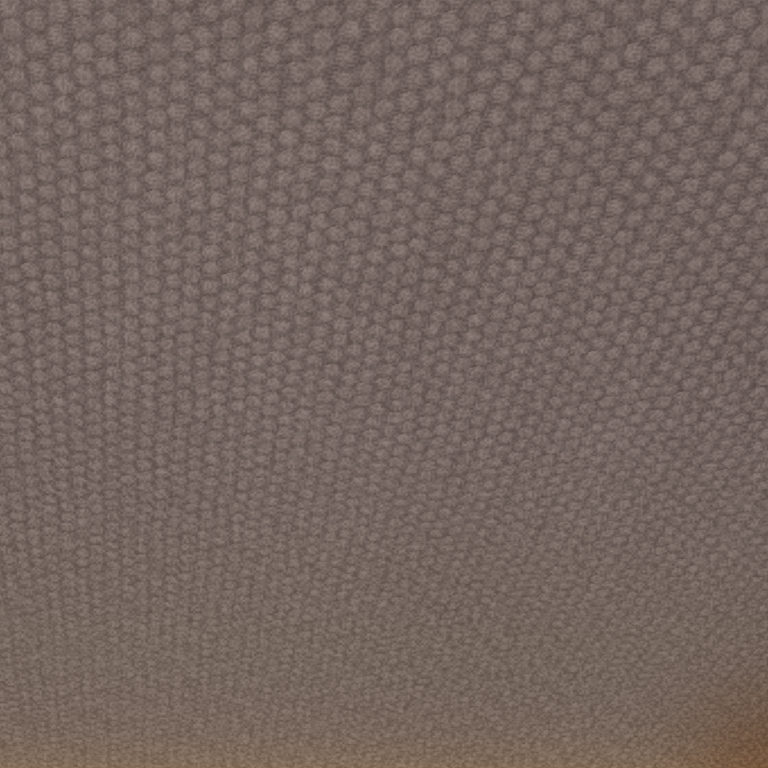
Give the GLSL for this texture, as a Shadertoy shader.

```glsl
float hash(vec2 p) {
    return fract(sin(dot(p, vec2(127.1, 311.7))) * 43758.5453);
}

float noise(vec2 p) {
    vec2 i = floor(p), f = fract(p);
    f = f * f * (3.0 - 2.0 * f);
    return mix(mix(hash(i), hash(i + vec2(1, 0)), f.x),
               mix(hash(i + vec2(0, 1)), hash(i + vec2(1, 1)), f.x), f.y);
}

// Cloth plane receding towards the bottom edge, slightly turned; one unit per stitch
vec2 clothCoords(vec2 uv) {
    float nearness = uv.y + 0.85;
    vec2 cloth = vec2((uv.x - 0.5) / (0.0211 * nearness), 110.0 / nearness);
    cloth = vec2(cloth.x - 0.32 * cloth.y, cloth.y + 0.42 * cloth.x);
    return cloth + 0.2 * vec2(noise(cloth * 0.3), noise(cloth * 0.3 + 40.0));
}

// Staggered rows of ragged, tilted stitches: x is height, y is the tone of each stitch
vec2 stitches(vec2 cloth, float fray) {
    float row = floor(cloth.y);
    cloth.x += 0.5 * mod(row, 2.0);
    vec2 id = vec2(floor(cloth.x), row);
    vec2 p = fract(cloth) - 0.5;
    p += 0.14 * (vec2(hash(id), hash(id + 17.0)) - 0.5);
    p.y += 0.12 * p.x;
    float radius = length(p * vec2(1.1, 0.85)) + 0.4 * (fray - 0.5);
    float bump = 1.0 - smoothstep(0.24, 0.52, radius);
    return vec2(bump * (1.0 - 0.4 * p.y), hash(id + 5.0) - 0.5);
}

void mainImage(out vec4 fragColor, in vec2 fragCoord) {
    vec2 uv = fragCoord / iResolution.xy;
    vec2 cloth = clothCoords(uv);
    float detail = mix(0.5, 1.0, smoothstep(0.0, 0.6, uv.y));

    // Slanted fibres that fray the stitches
    float across = cloth.y + 0.7 * cloth.x;
    float fibre = noise(vec2(2.2 * cloth.x - 1.5 * cloth.y, 6.0 * across));
    vec2 stitch = stitches(cloth, fibre);

    // Woven relief, with less contrast in the distance
    float relief = mix(0.5, stitch.x, detail);
    vec3 gapColor = vec3(0.408, 0.354, 0.336);
    vec3 threadColor = vec3(0.490, 0.432, 0.412);
    vec3 color = mix(gapColor, threadColor, relief);
    color += 0.02 * detail * stitch.x * stitch.y;

    // Fibre tone, fine grain and broad unevenness
    color += 0.06 * detail * (fibre - 0.5);
    color += 0.10 * (noise(uv * 340.0 + 9.0) - 0.5);
    color += 0.012 * (noise(uv * 5.0) - 0.5);

    // Shade towards the right, warm light along the bottom and in its right corner
    color *= 1.02 - 0.04 * uv.x * uv.x;
    color += vec3(0.008, 0.004, -0.012) * (1.0 - smoothstep(0.0, 0.45, uv.y));
    color += vec3(0.055, 0.030, -0.012) * exp(-uv.y * 32.0);
    vec2 toCorner = uv - vec2(1, 0);
    float corner = exp(-dot(toCorner, toCorner) * 90.0);
    color = mix(color, color * vec3(0.95, 0.84, 0.72), corner);

    fragColor = vec4(color, 1.0);
}
```
